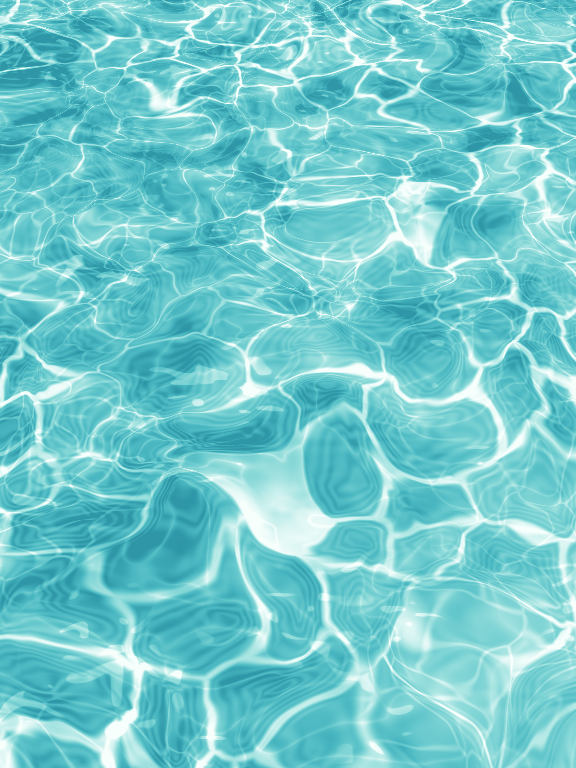
Reproduce this texture procedurally as a WebGL 1 fragment shader.

```glsl
precision highp float;
// Sunlit pool water seen at a slant: a bent cell network forms the caustic
// lines, finer webs, folds and ripples fill the cells, and the summed light
// is coloured by a ramp from deep teal to near white.

uniform vec2 u_resolution;

float hash(vec2 p) {
  vec3 q = fract(p.xyx * 0.1031);
  q += dot(q, q.yzx + 33.33);
  return fract((q.x + q.y) * q.z);
}

float noise(vec2 p) {
  vec2 cell = floor(p);
  vec2 f = fract(p);
  f = f * f * (3.0 - 2.0 * f);
  float low = mix(hash(cell), hash(cell + vec2(1.0, 0.0)), f.x);
  float high = mix(hash(cell + vec2(0.0, 1.0)), hash(cell + 1.0), f.x);
  return mix(low, high, f.y);
}

float fbm(vec2 p) {
  float sum = 0.0;
  float weight = 0.5;
  for (int i = 0; i < 4; i++) {
    sum += weight * noise(p);
    p = mat2(1.6, 1.2, -1.2, 1.6) * p + 17.3;
    weight *= 0.5;
  }
  return sum / 0.9375;
}

// Shifts a point by smooth noise
vec2 warp(vec2 p, float frequency, float amount) {
  vec2 q = p * frequency;
  return p + amount * (vec2(noise(q), noise(q + 31.7)) - 0.5);
}

// Second minus first nearest site distance: zero on the cell borders
float cellGap(vec2 p) {
  vec2 cell = floor(p);
  float nearest = 8.0;
  float second = 8.0;
  for (int y = -1; y <= 1; y++) {
    for (int x = -1; x <= 1; x++) {
      vec2 id = cell + vec2(float(x), float(y));
      vec2 site = id + vec2(hash(id), hash(id + 57.0));
      float d = distance(p, site);
      second = min(second, max(nearest, d));
      nearest = min(nearest, d);
    }
  }
  return second - nearest;
}

float ridge(vec2 p, float sharpness) {
  return pow(1.0 - abs(2.0 * noise(p) - 1.0), sharpness);
}

// Screen to water plane: cells shrink and flatten with distance
vec2 waterPlane(vec2 p, float horizon) {
  float depth = horizon / (horizon - p.y);
  return vec2((p.x - 0.5) * depth, horizon * depth) + 20.0;
}

// Bright lines of the large cells, with a soft halo
float caustics(float gap, float strength, float far) {
  float width = mix(0.035, 0.2, strength) * mix(1.0, 0.8, far);
  float core = 1.0 - smoothstep(width * 0.2, width, gap);
  return core * mix(0.28, 0.62, strength) + 0.22 * exp(-6.0 * gap);
}

// Thin lines and folds between the large ones
float fineLight(vec2 water, vec2 bent, float gap, float far) {
  float mask = smoothstep(0.3, 0.65, noise(water * 4.0 + 9.0));
  float web = 1.0 - smoothstep(0.0, 0.13, cellGap(warp(bent, 14.0, 0.05) * 12.0));
  float threads = ridge(warp(bent, 9.0, 0.09) * vec2(15.0, 19.0), 8.0);
  float folds = sin(gap * 40.0 + 11.0 * noise(water * 9.0));
  return 0.3 * web * mask + 0.24 * threads + 0.075 * folds * (1.0 - 0.6 * far);
}

// Surface reflections: looping contours, dark patches and small glints
float reflections(vec2 water, vec2 bent, float far) {
  float loops = sin(28.0 * noise(warp(water, 8.0, 0.1) * vec2(6.0, 7.0)));
  float patches = smoothstep(0.6, 0.68, noise(bent * vec2(11.0, 9.0) + 5.0));
  float ripple = noise(warp(water, 12.0, 0.08) * vec2(22.0, 44.0));
  float glint = smoothstep(0.78, 0.86, ripple) * smoothstep(0.4, 0.65, noise(water * 5.0));
  return far * (0.08 * loops - 0.17 * patches + 0.04)
       + 0.14 * (ripple - 0.5) + 0.3 * glint;
}

vec3 waterColor(float tone) {
  float t = clamp(tone, 0.0, 1.2) * 5.0;
  vec3 color = mix(vec3(0.18, 0.59, 0.655), vec3(0.28, 0.71, 0.75), clamp(t, 0.0, 1.0));
  color = mix(color, vec3(0.39, 0.78, 0.80), clamp(t - 1.0, 0.0, 1.0));
  color = mix(color, vec3(0.52, 0.84, 0.84), clamp(t - 2.0, 0.0, 1.0));
  color = mix(color, vec3(0.67, 0.90, 0.89), clamp(t - 3.0, 0.0, 1.0));
  color = mix(color, vec3(0.85, 0.96, 0.95), clamp(t - 4.0, 0.0, 1.0));
  return mix(color, vec3(0.97, 1.0, 0.99), clamp(t - 5.0, 0.0, 1.0));
}

void main() {
  vec2 uv = gl_FragCoord.xy / u_resolution;
  vec2 water = waterPlane(gl_FragCoord.xy / u_resolution.x, 2.5);
  float far = smoothstep(0.35, 0.95, uv.y);
  vec2 bent = warp(warp(warp(water, 4.0, 0.2), 11.0, 0.06), 27.0, 0.018);

  float gap = cellGap(bent * 5.5);
  float strength = smoothstep(0.28, 0.72, fbm(water * 3.0 + 7.0));
  float pale = smoothstep(0.3, 1.0, uv.x) * (1.0 - smoothstep(0.1, 0.7, uv.y));

  float tone = 0.25 + 0.9 * (fbm(bent * 7.0) - 0.5);
  tone += caustics(gap, strength, far) + fineLight(water, bent, gap, far);
  tone += reflections(water, bent, far) + 0.12 * (uv.x - 0.5);
  tone = mix(tone, 0.54 + 0.75 * (tone - 0.46), pale);

  gl_FragColor = vec4(waterColor(tone), 1.0);
}
```
